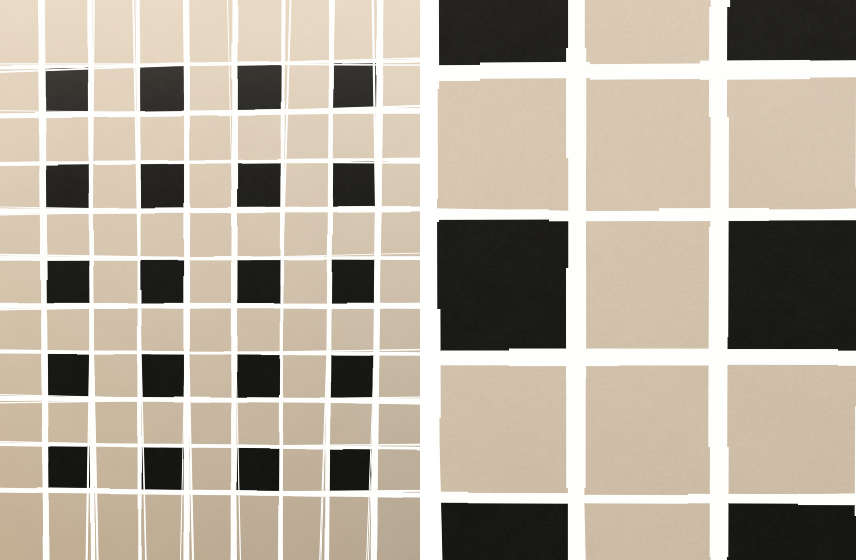
Left, the full canvas; right, a detail of the centre.
A Shadertoy shader for this pattern:

```glsl
// Beige wall with a 4 x 5 array of dark square tiles, cut up by white joints.
// A slightly fanned grid gives the tiles; each joint is one ragged main stroke
// plus thin stray strokes that drift away from it towards the canvas rim.

const float PI = 3.14159265;
const float TILES_PER_HEIGHT = 11.76;
const vec2 CENTRE = vec2(4.41, 5.88);      // canvas centre, in tiles
const vec2 LAST_JOINT = vec2(7.0, 9.0);    // joints are numbered from 0

float hash(vec2 p) {
    return fract(sin(dot(p, vec2(127.1, 311.7))) * 43758.55);
}

// Layered sines for soft blotches, about -1 to 1
float mottle(vec2 p) {
    float sum = 0.0, amp = 0.5;
    for (int i = 0; i < 4; i++) {
        sum += amp * sin(p.x + 1.7 * sin(p.y)) * sin(p.y * 1.1 + 1.3 * sin(p.x * 0.8));
        p = mat2(1.6, 1.2, -1.2, 1.6) * p + 2.3;
        amp *= 0.55;
    }
    return sum;
}

float stroke(float dist, float halfWidth, float soft) {
    return 1.0 - smoothstep(halfWidth - soft, halfWidth + soft, abs(dist));
}

// Maps the tile plane to grid numbers: joints lie on whole numbers
vec2 gridCoord(vec2 p) {
    vec2 q = p - CENTRE;
    float u = 3.0 + (p.x - 3.92) / (1.0 - 0.0028 * q.y);
    float v = (p.y - 1.345 + 0.016 * q.x) / (1.0 + 0.0032 * q.x);
    v -= 0.08 * sin(PI * clamp(v / 9.0, 0.0, 1.0));
    return vec2(u, v);
}

// One joint: dist is across it, along runs from the canvas centre
float joint(float dist, float along, float halfWidth, float id, float soft) {
    float edge = step(0.0, dist);
    float chip = hash(vec2(floor(along * 1.3 + id * 0.37), id + 40.0 * edge)) - 0.5;
    float cover = stroke(dist, halfWidth + 0.022 * chip, soft);
    float end = step(0.0, along);
    for (int i = 0; i < 2; i++) {
        vec2 seed = vec2(id * 3.0 + float(i), 7.0 + end);
        float slope = (hash(seed) - 0.5) * 0.054;
        float thin = mix(0.008, 0.024, hash(seed + 19.3));
        cover = max(cover, stroke(dist - slope * along, thin, soft));
    }
    return cover;
}

// Beige ground, lit from the top left
vec3 wallColour(vec2 p, float down) {
    vec3 colour = mix(vec3(0.915, 0.855, 0.775), vec3(0.735, 0.668, 0.575), down);
    colour -= vec3(0.006, 0.004, 0.001) * (p.x - CENTRE.x) * down;
    return colour + 0.007 * mottle(p * 2.2);
}

// Near-black tile with a faint sheen that fades downwards
vec3 tileColour(vec2 p, vec2 grid) {
    float sheen = exp(-0.36 * max(grid.y, 0.0)) * (1.05 - 0.03 * grid.x);
    vec3 colour = mix(vec3(0.075, 0.075, 0.068), vec3(0.24, 0.23, 0.21), sheen);
    return colour + 0.008 * mottle(p * 9.0);
}

void mainImage(out vec4 fragColor, in vec2 fragCoord) {
    vec2 uv = fragCoord / iResolution.y;
    vec2 p = vec2(uv.x, 1.0 - uv.y) * TILES_PER_HEIGHT;
    float soft = 0.6 * TILES_PER_HEIGHT / iResolution.y;
    vec2 grid = gridCoord(p);
    vec2 cell = floor(grid);

    // Ground, with dark tiles in every second column and row
    bool inside = all(greaterThanEqual(cell, vec2(0.0))) && all(lessThan(cell, LAST_JOINT));
    bool dark = inside && mod(cell.x, 2.0) < 0.5 && mod(cell.y, 2.0) < 0.5;
    vec3 colour = dark ? tileColour(p, grid) : wallColour(p, 1.0 - uv.y);

    // Fine surface grain
    colour += 0.012 * (hash(floor(p * 44.0)) - 0.5);

    // Nearest upright and level joint
    vec2 id = clamp(round(grid), vec2(0.0), LAST_JOINT);
    vec2 dist = grid - id;
    vec2 along = p - CENTRE;
    float uprightHalf = 0.054 + 0.016 * cos(1.8 * id.x);
    float levelHalf = 0.038 + 0.019 * mod(id.y, 2.0);
    float white = max(joint(dist.x, along.y, uprightHalf, id.x, soft),
                      joint(dist.y, along.x, levelHalf, id.y + 20.0, soft));

    colour = mix(colour, vec3(0.995, 0.995, 0.99), white);
    fragColor = vec4(colour, 1.0);
}
```
